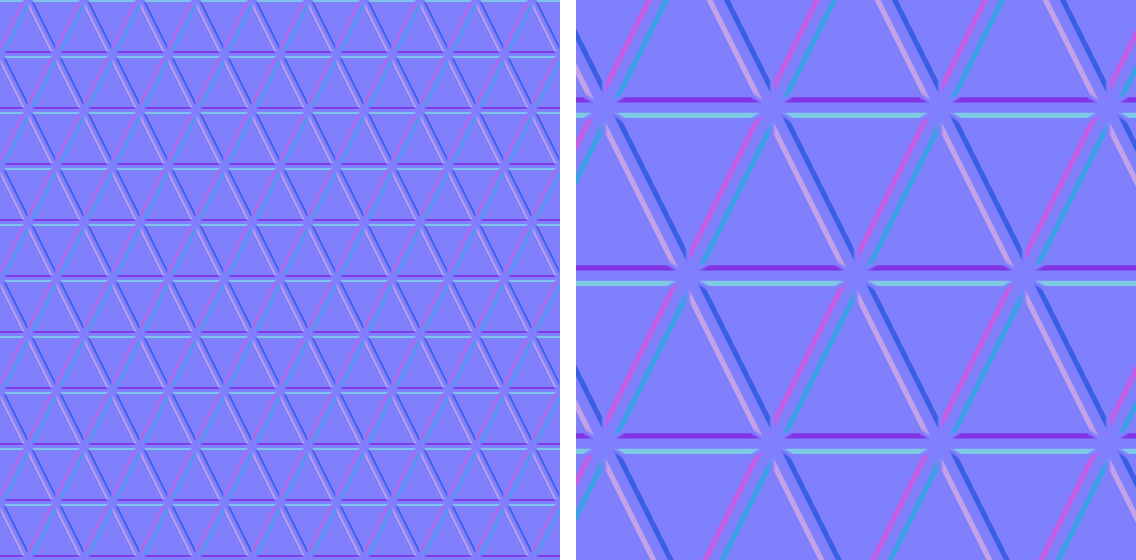
Left, the full canvas; right, a detail of the centre.
A Shadertoy shader for this texture map:

```glsl
// Tangent-space normal map of raised triangular tiles with thin bevelled edges.

const float REPEATS = 10.0;        // triangles across and rows down (even, so it tiles)
const float ROW_SHIFT = 0.026;     // height of the lowest joint, in cells
const float BEVEL_INSET = 0.046;   // distance from joint centre to bevel centre
const float BEVEL_WIDTH = 0.031;   // width of each bevel line
const float BEVEL_TILT = 0.59;     // sine of the bevel slope
const float CORNER_FADE = 0.04;    // how softly bevels end near the corners
const float FLAT_BLUE = 0.988;     // blue level of an untilted surface

// Unit normals of the three joint directions.
const vec2 LEVEL_NORMAL = vec2(0.0, 1.0);
const vec2 RISING_NORMAL = vec2(0.8944, -0.4472);
const vec2 FALLING_NORMAL = vec2(0.8944, 0.4472);

// Signed offset to the nearest whole number.
vec3 nearestOffset(vec3 t) {
    return fract(t + 0.5) - 0.5;
}

// Slope of the bevels, facing from each tile into the joint.
vec2 bevelSlope(vec2 p, float pixel) {
    // Signed distance to the closest joint of each direction
    vec3 lattice = vec3(p.y, p.x - 0.5 * p.y - 0.5, p.x + 0.5 * p.y - 0.5);
    vec3 offset = nearestOffset(lattice) * vec3(1.0, RISING_NORMAL.x, FALLING_NORMAL.x);
    vec3 d = abs(offset);

    // Closest and second closest joint
    float closest = min(d.x, min(d.y, d.z));
    float second = max(min(d.x, d.y), min(max(d.x, d.y), d.z));

    // Direction of the closest joint
    vec2 toJoint = -sign(offset.z) * FALLING_NORMAL;
    if (d.x <= closest) toJoint = -sign(offset.x) * LEVEL_NORMAL;
    else if (d.y <= closest) toJoint = -sign(offset.y) * RISING_NORMAL;

    // Antialiased line, fading where two bevels meet
    float edge = abs(closest - BEVEL_INSET) - 0.5 * BEVEL_WIDTH;
    float line = 1.0 - smoothstep(-0.6 * pixel, 0.6 * pixel, edge);
    line *= smoothstep(0.0, CORNER_FADE, second - closest);
    return BEVEL_TILT * line * toJoint;
}

void mainImage(out vec4 fragColor, in vec2 fragCoord) {
    vec2 p = fragCoord / iResolution.xy * REPEATS - vec2(0.0, ROW_SHIFT);
    float pixel = REPEATS / min(iResolution.x, iResolution.y);

    // Encode the unit normal as colour
    vec2 slope = bevelSlope(p, pixel);
    float up = sqrt(1.0 - dot(slope, slope));
    vec3 color = 0.5 + 0.5 * vec3(slope, up);
    color.b *= FLAT_BLUE;
    fragColor = vec4(color, 1.0);
}
```
